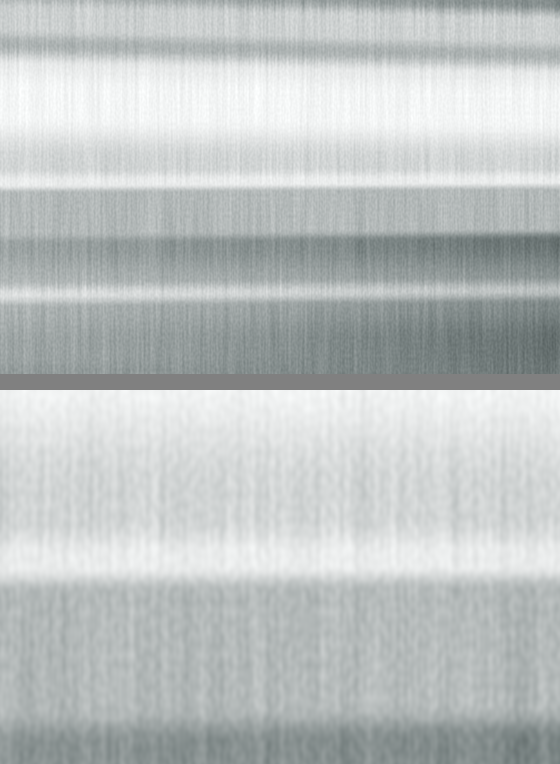
Top, the full canvas; bottom, a detail of the centre.
A Shadertoy shader for this texture:

```glsl
// Brushed steel: soft horizontal reflections under fine vertical brush marks.
// The reflections are a chain of smooth tone ramps down the sheet; the marks
// are layers of gradient noise stretched along the brushing direction.

const float STREAK_CONTRAST = 0.105;
const float GRAIN_CONTRAST  = 0.055;
const float EDGE_FRAY       = 0.006;   // how far marks shift the reflections
const float TOP_TILT        = 0.030;   // drop of the upper bands to the right
const float LOW_TILT        = -0.013;  // rise of the lower bands to the right
const float SHADE_CURVE     = 1.25;    // how late the right side darkens
const vec3  COOL_TINT       = vec3(-0.026, 0.013, 0.011);

const vec2 FINE_MARKS  = vec2(165.0, 5.0);
const vec2 MID_MARKS   = vec2(72.0, 3.0);
const vec2 BROAD_MARKS = vec2(24.0, 1.2);
const vec2 GRAIN_SCALE = vec2(168.0, 105.0);

vec2 gradientAt(vec2 cell) {
    float turn = fract(sin(dot(cell, vec2(127.1, 311.7))) * 43758.55);
    return vec2(cos(6.2832 * turn), sin(6.2832 * turn));
}

float gradientNoise(vec2 p) {
    vec2 cell = floor(p);
    vec2 f = fract(p);
    vec2 w = f * f * f * (f * (f * 6.0 - 15.0) + 10.0);
    vec2 e = vec2(0.0, 1.0);
    float a = dot(gradientAt(cell), f);
    float b = dot(gradientAt(cell + e.yx), f - e.yx);
    float c = dot(gradientAt(cell + e.xy), f - e.xy);
    float d = dot(gradientAt(cell + e.yy), f - e.yy);
    return mix(mix(a, b, w.x), mix(c, d, w.x), w.y);
}

float brushMarks(vec2 p) {
    return 0.60 * gradientNoise(p * FINE_MARKS + 3.7)
         + 0.40 * gradientNoise(p * MID_MARKS + 41.3)
         + 0.25 * gradientNoise(p * BROAD_MARKS + 83.9);
}

// Moves the tone to a new level between two depths.
void ramp(inout float tone, float depth, float from, float to, float level) {
    tone = mix(tone, level, smoothstep(from, to, depth));
}

// Brightness of the reflections; shade runs from 0 at left to 1 at right.
float reflections(float depth, float shade) {
    float tone = mix(0.68, 0.54, shade);

    // Upper sheet and its dark line
    ramp(tone, depth, -0.02, 0.025, 0.81);
    ramp(tone, depth, 0.075, 0.115, 0.69);

    // Broad highlight, falling to a soft grey
    ramp(tone, depth, 0.120, 0.175, 0.91);
    ramp(tone, depth, 0.160, 0.240, 0.96);
    ramp(tone, depth, 0.310, 0.425, 0.825);

    // Bright lip with a crisp lower edge
    ramp(tone, depth, 0.450, 0.485, 0.92);
    ramp(tone, depth, 0.494, 0.518, 0.715);

    // Shaded fold and its narrow highlight
    ramp(tone, depth, 0.622, 0.653, mix(0.625, 0.435, shade));
    ramp(tone, depth, 0.660, 0.765, mix(0.71, 0.57, shade));
    ramp(tone, depth, 0.750, 0.788, mix(0.87, 0.74, shade));
    ramp(tone, depth, 0.790, 0.825, mix(0.69, 0.52, shade));

    // Lower sheet
    ramp(tone, depth, 0.820, 0.920, mix(0.645, 0.43, shade));
    ramp(tone, depth, 0.950, 1.000, mix(0.61, 0.45, shade));
    return tone;
}

void mainImage(out vec4 fragColor, in vec2 fragCoord) {
    vec2 uv = fragCoord / iResolution.xy;
    vec2 p = fragCoord / iResolution.y;

    float marks = brushMarks(p);
    float grain = gradientNoise(p * GRAIN_SCALE + 17.3);

    // Tilt the bands and fray their edges along the marks
    float depth = 1.0 - uv.y;
    float tilt = mix(TOP_TILT, LOW_TILT, smoothstep(0.1, 0.6, depth));
    depth += EDGE_FRAY * marks - tilt * uv.x;

    float tone = reflections(depth, pow(uv.x, SHADE_CURVE));

    // Highlights wash out part of the texture
    float texture_ = STREAK_CONTRAST * marks + GRAIN_CONTRAST * grain;
    tone += texture_ * mix(1.0, 0.6, smoothstep(0.75, 0.96, tone));

    vec3 color = tone + COOL_TINT * clamp(2.0 * (1.0 - tone), 0.2, 1.0);
    fragColor = vec4(clamp(color, 0.0, 1.0), 1.0);
}
```
